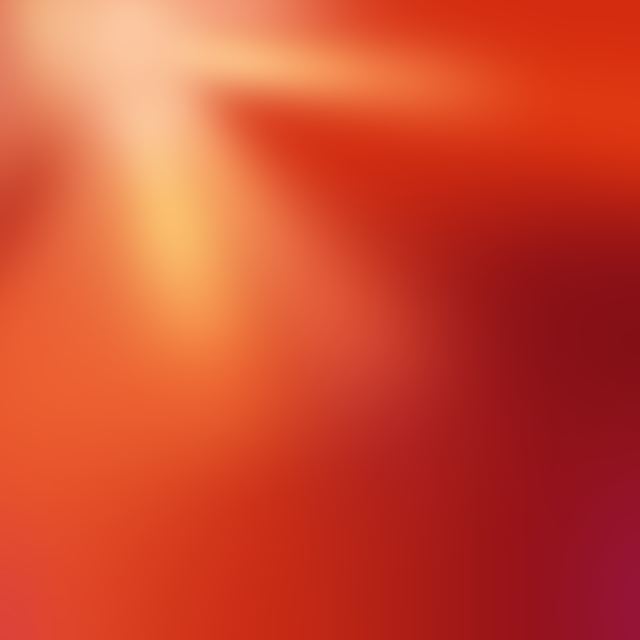
Reproduce this background procedurally as a Shadertoy shader.

```glsl
// Soft abstract light: a peach glow at the upper left throws blurred beams
// over a field running from orange to deep crimson.
// Built from smooth gradients, rotated Gaussian glows and widening beams.

vec2 rotateTo(vec2 p, float angle) {
    float c = cos(angle), s = sin(angle);
    return vec2(c * p.x + s * p.y, c * p.y - s * p.x);
}

// Elliptic Gaussian falloff
float glow(vec2 p, vec2 centre, vec2 radii, float angle) {
    vec2 q = rotateTo(p - centre, angle) / radii;
    return exp(-dot(q, q));
}

// x: distance along the beam, y: coverage
vec2 beam(vec2 p, vec2 source, float angle, float width, float spread) {
    vec2 q = rotateTo(p - source, angle);
    float d = q.y / (width + spread * max(q.x, 0.0));
    return vec2(q.x, exp(-d * d) * smoothstep(-0.1, 0.1, q.x));
}

void mainImage(out vec4 fragColor, in vec2 fragCoord) {
    vec2 p = fragCoord / iResolution.xy;

    // Field: orange to crimson, with a scarlet upper part
    vec3 col = mix(vec3(0.89, 0.29, 0.15), vec3(0.79, 0.17, 0.08), smoothstep(0.0, 0.45, p.x));
    col = mix(col, vec3(0.58, 0.07, 0.09), smoothstep(0.35, 0.9, p.x));
    col = mix(col, vec3(0.83, 0.17, 0.06), smoothstep(0.53, 0.83, p.y));

    // Shadow at the right, magenta and rose in the lower corners
    col = mix(col, vec3(0.50, 0.06, 0.08), 0.8 * glow(p, vec2(1.0, 0.46), vec2(0.25, 0.15), 0.0));
    col = mix(col, vec3(0.59, 0.08, 0.23), 0.9 * glow(p, vec2(1.02, 0.05), vec2(0.14, 0.22), 0.0));
    col = mix(col, vec3(0.86, 0.25, 0.24), 0.8 * glow(p, vec2(0.0), vec2(0.10, 0.20), 0.0));

    // Orange haze down the left side, cut by a dim red streak
    col = mix(col, vec3(0.93, 0.38, 0.19), 0.9 * glow(p, vec2(0.12, 0.42), vec2(0.26, 0.22), 0.0));
    col = mix(col, vec3(0.92, 0.46, 0.29), 0.9 * glow(p, vec2(0.12, 0.72), vec2(0.13, 0.20), 0.0));
    col = mix(col, vec3(0.77, 0.22, 0.14), 0.95 * glow(p, vec2(-0.01, 0.66), vec2(0.19, 0.08), 0.95));

    // Rose diagonal beam
    vec2 rose = beam(p, vec2(0.2, 0.9), -0.91, 0.05, 0.15);
    vec3 roseColor = mix(vec3(0.95, 0.50, 0.30), vec3(0.87, 0.32, 0.21), smoothstep(0.15, 0.58, rose.x));
    roseColor = mix(roseColor, vec3(0.68, 0.13, 0.15), smoothstep(0.48, 0.8, rose.x));
    col = mix(col, roseColor, rose.y * (1.0 - smoothstep(0.55, 0.95, rose.x)));

    // Pink haze on the upper rim, then the beam to the right
    col = mix(col, vec3(0.95, 0.58, 0.45), 0.9 * glow(p, vec2(0.36, 1.0), vec2(0.17, 0.10), 0.0));
    vec2 side = beam(p, vec2(0.2, 0.93), -0.13, 0.045, 0.055);
    vec3 sideColor = mix(vec3(0.98, 0.73, 0.49), vec3(0.95, 0.50, 0.28), smoothstep(0.15, 0.42, side.x));
    sideColor = mix(sideColor, vec3(0.87, 0.22, 0.07), smoothstep(0.32, 0.7, side.x));
    col = mix(col, sideColor, side.y);

    // Pale corner with a pink left rim
    col = mix(col, vec3(0.94, 0.70, 0.48), 0.95 * glow(p, vec2(0.08, 0.97), vec2(0.13, 0.14), 0.0));
    col = mix(col, vec3(0.87, 0.48, 0.38), 0.8 * glow(p, vec2(-0.02, 0.89), vec2(0.07, 0.15), 0.0));

    // Golden beam pointing down
    vec2 gold = beam(p, vec2(0.21, 0.9), -1.33, 0.075, 0.10);
    vec3 goldColor = mix(vec3(0.98, 0.77, 0.60), vec3(0.98, 0.75, 0.43), smoothstep(0.05, 0.25, gold.x));
    goldColor = mix(goldColor, vec3(0.95, 0.45, 0.22), smoothstep(0.24, 0.54, gold.x));
    col = mix(col, goldColor, gold.y * (1.0 - smoothstep(0.4, 0.72, gold.x)));

    // Peach light source
    col = mix(col, vec3(0.985, 0.78, 0.63), glow(p, vec2(0.2, 0.95), vec2(0.13, 0.14), 0.0));

    fragColor = vec4(col, 1.0);
}
```
